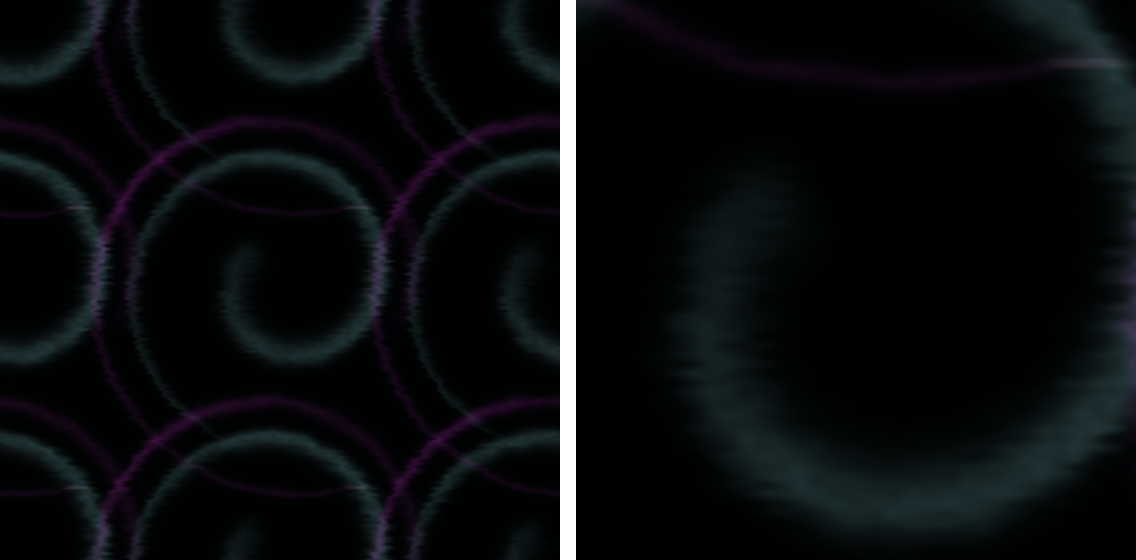
Left, the full canvas; right, a detail of the centre.
This pattern is drawn by a Shadertoy shader. Its source:

```glsl
// Dim teal and magenta spiral brush strokes, overlapping on black in a seamless grid.

const float TAU = 6.2831853;
const float REPEATS = 2.0;
const vec3 BACKGROUND = vec3(0.0, 0.006, 0.007);
const vec3 TEAL = vec3(0.115, 0.175, 0.18);
const vec3 MAGENTA = vec3(0.16, 0.04, 0.165);
const vec3 GLINT = vec3(0.1, 0.07, 0.09);

float hash(vec2 p) {
    vec3 q = fract(p.xyx * vec3(0.1031, 0.1030, 0.0973));
    q += dot(q, q.yzx + 33.33);
    return fract((q.x + q.y) * q.z);
}

// Value noise that wraps after a whole number of cells
float wrapNoise(vec2 uv, vec2 cells) {
    vec2 p = uv * cells;
    vec2 i = floor(p);
    vec2 f = fract(p);
    f = f * f * (3.0 - 2.0 * f);
    vec2 a = mod(i, cells);
    vec2 b = mod(i + 1.0, cells);
    return mix(mix(hash(a), hash(vec2(b.x, a.y)), f.x),
               mix(hash(vec2(a.x, b.y)), hash(b), f.x), f.y);
}

// Turns are counted counterclockwise from the left; the stroke spans span.x to span.y.
// Returns the soft coverage and the progress along the stroke, weighted by coverage.
vec2 spiralStroke(vec2 p, float radius, float pitch, vec2 span, float width, float outerSoftness) {
    float angle = atan(-p.y, -p.x) / TAU;
    vec2 result = vec2(0.0);
    for (int k = 0; k < 2; k++) {
        float turn = angle + float(k);
        float u = (turn - span.x) / (span.y - span.x);
        if (u <= 0.0 || u >= 1.0) continue;
        // The innermost curl tightens more slowly
        float d = length(p) - radius - pitch * max(turn, 0.5 * turn);
        float w = width * sqrt(1.0 - u) + 0.005;
        w *= d > 0.0 ? outerSoftness : 1.0;
        float cover = exp(-d * d / (w * w));
        cover *= smoothstep(0.0, 0.08, u) * smoothstep(1.0, 0.94, u);
        result += cover * vec2(1.0, u);
    }
    return result;
}

vec3 tealArm(vec2 p) {
    vec2 s = spiralStroke(p, 0.178, 0.354, vec2(-0.2, 1.22), 0.06, 0.6);
    float u = s.y / max(s.x, 1e-5);
    float strength = mix(0.35, 1.0, smoothstep(0.0, 0.4, u));
    strength *= mix(1.0, 0.45, smoothstep(0.65, 0.9, u));
    return TEAL * s.x * strength;
}

vec3 magentaArm(vec2 p) {
    vec2 s = spiralStroke(p, 0.279, 0.385, vec2(0.42, 1.33), 0.027, 0.85);
    float u = s.y / max(s.x, 1e-5);
    float crest = exp(-pow((u - 0.52) / 0.14, 2.0));
    return MAGENTA * s.x * (0.42 + 0.6 * crest);
}

// Short horizontal glint with soft ends
float dash(vec2 p, vec2 halfSize) {
    vec2 q = p / halfSize;
    return exp(-dot(q * q, q * q));
}

void mainImage(out vec4 fragColor, in vec2 fragCoord) {
    vec2 uv = fragCoord / iResolution.xy;

    // Ragged bristle edges: fine rows of sideways shift over a slower wobble
    float rows = wrapNoise(uv, vec2(40.0, 180.0)) - 0.5;
    float wobble = wrapNoise(uv.yx + 0.37, vec2(36.0)) - 0.5;
    vec2 p = fract(uv * REPEATS + 0.5) - 0.5;
    vec2 ragged = p + vec2(0.026 * rows, 0.014 * wobble);

    // Strokes reach into neighbouring cells, so gather all of them
    vec3 light = vec3(0.0);
    for (int y = -1; y <= 1; y++) {
        for (int x = -1; x <= 1; x++) {
            vec2 q = ragged - vec2(x, y) - vec2(0.004, -0.004);
            light += tealArm(q) + magentaArm(q);
        }
    }
    light += GLINT * dash(p - vec2(0.275, 0.258), vec2(0.042, 0.006));

    // Uneven pigment
    float grain = wrapNoise(uv, vec2(90.0, 150.0));
    float patches = wrapNoise(uv, vec2(24.0));
    light *= 0.78 + 0.26 * grain + 0.18 * patches;

    fragColor = vec4(BACKGROUND + light, 1.0);
}
```
